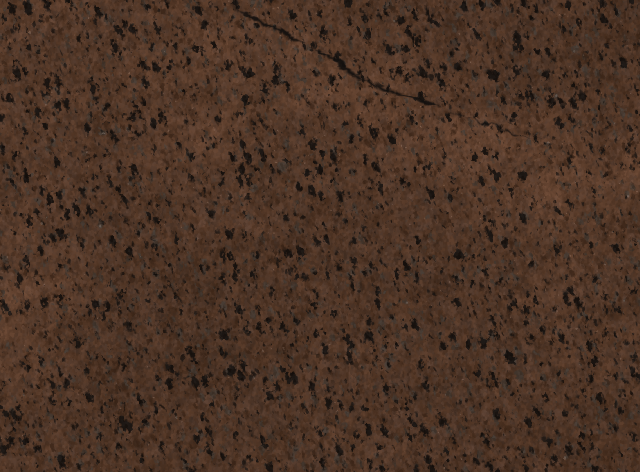
This texture is drawn by a Shadertoy shader. Its source:

```glsl
// Polished brown granite: fine warm grains under broad tan clouds, with leaning
// black and grey mineral flecks and one broken dark vein at the upper right.
// Grains and flecks are cellular noise; clouds and ragged edges are layered sines.

vec3 hash3(vec2 cell) {
    vec3 q = fract(vec3(cell.xyx) * vec3(0.1031, 0.1030, 0.0973));
    q += dot(q, q.yxz + 33.33);
    return fract((q.xxy + q.yzz) * q.zyx);
}

// Rotated, self-bending sines, roughly -1 to 1
float layeredSines(vec2 p) {
    float sum = 0.0, gain = 0.5;
    for (int i = 0; i < 5; i++) {
        p = mat2(0.8, 0.6, -0.6, 0.8) * p * 1.7 + 1.3;
        p += 0.8 * sin(p.yx * 1.3);
        sum += gain * sin(p.x) * cos(p.y * 0.7);
        gain *= 0.68;
    }
    return sum;
}

// Three random values per cell, blended softly across cell borders
vec3 grains(vec2 p) {
    vec2 base = floor(p);
    vec4 sum = vec4(0.0);
    for (int y = -1; y <= 1; y++)
    for (int x = -1; x <= 1; x++) {
        vec2 cell = base + vec2(x, y);
        vec2 d = cell + hash3(cell).xy - p;
        sum += exp(-9.0 * dot(d, d)) * vec4(hash3(cell + 71.0), 1.0);
    }
    return sum.xyz / sum.w;
}

// Distance to scattered blobs in cell units; amount sets their share and size
float flecks(vec2 p, float amount) {
    vec2 base = floor(p);
    float nearest = 9.0;
    for (int y = -1; y <= 1; y++)
    for (int x = -1; x <= 1; x++) {
        vec2 cell = base + vec2(x, y);
        vec3 h = hash3(cell);
        float radius = 0.75 * (h.z - 1.0 + amount);
        nearest = min(nearest, length(cell + h.xy - p) - radius);
    }
    return nearest;
}

float cover(float d, float soft) {
    return 1.0 - smoothstep(-soft, soft, d);
}

float patchAt(vec2 p, vec2 center, vec2 size) {
    vec2 d = (p - center) / size;
    return exp(-dot(d, d));
}

void mainImage(out vec4 fragColor, in vec2 fragCoord) {
    vec2 p = fragCoord / iResolution.y;
    float pixel = 1.0 / iResolution.y;

    // Broad clouds, lighter beside the vein and toward the left
    float cloud = layeredSines(p * 3.5);
    float mottle = layeredSines(p * 17.0 + 4.0);
    float veinY = 0.70 + 0.28 * pow(max(1.2 - p.x, 0.0) / 0.69, 1.5);
    float veinD = p.y - veinY - 0.014 * layeredSines(p * 13.0);
    float light = 0.75 * exp(-pow((veinD + 0.05) / 0.11, 2.0)) * smoothstep(0.45, 0.75, p.x);
    light += 0.75 * patchAt(p, vec2(0.03, 0.36), vec2(0.13, 0.22));
    light += 0.65 * patchAt(p, vec2(0.43, 0.80), vec2(0.15, 0.28));
    light += 0.45 * patchAt(p, vec2(1.20, 0.48), vec2(0.14, 0.20));
    light += 0.35 * patchAt(p, vec2(0.08, 0.88), vec2(0.18, 0.18));
    light *= 0.85 + 0.5 * mottle;

    // Fine grains, from deep brown through rust to pinkish tan
    vec3 coarse = grains(p * vec2(85.0, 62.0));
    vec3 fine = grains(p * vec2(210.0, 170.0) + 19.0);
    float tone = 0.37 + 0.34 * light + 0.08 * cloud + 0.07 * mottle;
    tone += 0.28 * (coarse.x - 0.5) + 0.30 * (fine.x - 0.5);
    vec3 color = mix(vec3(0.225, 0.140, 0.085), vec3(0.455, 0.310, 0.228), clamp(tone, 0.0, 1.2));
    float grey = clamp(0.35 + 0.7 * (fine.y - 0.5) + 0.6 * (coarse.y - 0.5) - 0.3 * light, 0.0, 1.0);
    color += grey * vec3(-0.008, 0.014, 0.034);

    // Leaning, ragged coordinates shared by all flecks
    vec2 q = p + vec2(0.22 * p.y, 0.0);
    q += 0.0045 * vec2(layeredSines(p * 48.0), layeredSines(p * 48.0 + 7.0));
    float ragged = 0.34 * (fine.z - 0.5) + 0.22 * (coarse.z - 0.5);

    // Grey feldspar, then brown stains, then black mica in two sizes
    float soft = 0.07 + 30.0 * pixel;
    float feldspar = flecks(q * vec2(55.0, 34.0) + 31.0, 0.43 - 0.12 * light) + ragged;
    color = mix(color, vec3(0.245, 0.215, 0.190) + 0.09 * (fine.y - 0.5), 0.75 * cover(feldspar, soft + 0.03));
    float stain = flecks(q * vec2(62.0, 40.0) + 57.0, 0.38) + ragged;
    color = mix(color, vec3(0.205, 0.125, 0.075), 0.65 * cover(stain, soft + 0.05));
    float mica = flecks(q * vec2(48.0, 29.0), 0.46 + 0.06 * cloud - 0.05 * light) + ragged;
    float smallMica = flecks(q * vec2(96.0, 58.0) + 83.0, 0.36) + ragged;
    float black = max(cover(mica, soft), 0.8 * cover(smallMica, soft + 0.06));
    color = mix(color, vec3(0.085, 0.068, 0.058) + 0.05 * (fine.y - 0.5), 0.92 * black);

    // Broken vein, swelling and fading along its length
    float swell = 0.0085 * (layeredSines(vec2(p.x * 11.0, 2.0)) + 0.25) + 0.004 * (coarse.x - 0.5);
    float span = smoothstep(0.47, 0.53, p.x) * (1.0 - smoothstep(1.10, 1.24, p.x));
    float vein = span * cover(abs(veinD) - swell, 0.002 + pixel);
    color = mix(color, vec3(0.065, 0.055, 0.050), 0.9 * vein);

    // Rare pale glints
    float glint = cover(flecks(p * vec2(75.0, 80.0) + 11.0, 0.2) + 0.05 + ragged, 0.1);
    color += 0.10 * glint * smoothstep(0.6, 0.8, fine.x) * (1.0 - black);

    fragColor = vec4(clamp(color, 0.0, 1.0), 1.0);
}
```
